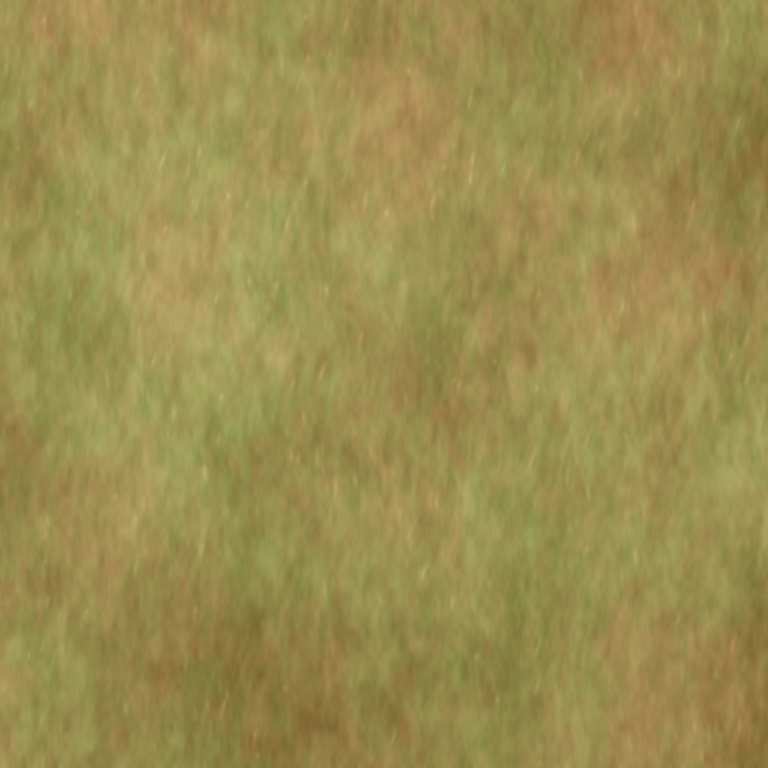
Reproduce this texture procedurally as a three.js fragment shader.

```glsl
varying vec2 vUv;

float hash(vec2 p) {
  vec3 q = fract(vec3(p.xyx) * 0.1031);
  q += dot(q, q.yzx + 33.33);
  return fract((q.x + q.y) * q.z);
}

// Value noise centred on zero
float noise(vec2 p) {
  vec2 i = floor(p), f = fract(p);
  f = f * f * f * (f * (f * 6.0 - 15.0) + 10.0);
  float low = mix(hash(i), hash(i + vec2(1.0, 0.0)), f.x);
  float high = mix(hash(i + vec2(0.0, 1.0)), hash(i + 1.0), f.x);
  return mix(low, high, f.y) - 0.5;
}

// Turned octaves keep the patches free of a visible lattice
float patches(vec2 p) {
  float sum = 0.0, amplitude = 0.5;
  for (int i = 0; i < 5; i++) {
    sum += amplitude * noise(p);
    p = mat2(1.6, 1.2, -1.2, 1.6) * p + 17.3;
    amplitude *= 0.58;
  }
  return sum;
}

// Upright fibres, bent a little by the local lean
float fibres(vec2 p, vec2 frequency) {
  return noise(p * frequency + 40.0)
       + 0.6 * noise((p + vec2(p.y * 0.12, 0.0)) * frequency * 1.7 + 90.0);
}

// Short pale straws, one candidate per cell
float straws(vec2 p) {
  vec2 grid = p * vec2(44.0, 26.0);
  vec2 cell = floor(grid);
  float cover = 0.0;
  for (int y = -1; y <= 1; y++) {
    for (int x = -1; x <= 1; x++) {
      vec2 id = cell + vec2(float(x), float(y));
      vec2 centre = id + vec2(hash(id + 11.0), hash(id + 57.0));
      vec2 d = (grid - centre) / vec2(44.0, 26.0);
      d.x -= d.y * (hash(id + 83.0) - 0.4) * 0.5;
      float halfLength = mix(0.004, 0.014, hash(id + 31.0));
      float shape = exp(-dot(d / vec2(0.0028, halfLength), d / vec2(0.0028, halfLength)));
      cover += shape * smoothstep(0.72, 1.0, hash(id + 5.0));
    }
  }
  return min(cover, 1.0);
}

void main() {
  vec2 p = vUv + 3.0;
  vec2 bent = p + vec2(0.012 * noise(p * 9.0) - 0.08 * p.y, 0.0);

  // Light and shade: broad patches, tufts, then fine blades
  float light = 0.19 * patches(p * vec2(5.0, 4.2));
  light += 0.045 * fibres(bent, vec2(38.0, 16.0));
  light += 0.055 * fibres(bent, vec2(85.0, 32.0));
  light += 0.034 * fibres(bent, vec2(170.0, 75.0));
  light += 0.02 * (vUv.y - vUv.x);

  // Dry brown against living green
  float dryness = 0.15 * patches(p * vec2(6.5, 5.5) + 60.0);
  dryness += 0.04 * fibres(bent + 5.0, vec2(60.0, 26.0));
  dryness += 0.025 * fibres(bent + 9.0, vec2(120.0, 50.0));

  vec3 turf = vec3(0.608, 0.55, 0.312);
  turf += light * vec3(1.0, 0.98, 0.88);
  turf += dryness * vec3(0.55, -0.55, -0.05);
  turf += straws(bent) * vec3(0.075, 0.068, 0.055);

  gl_FragColor = vec4(turf, 1.0);
}
```
